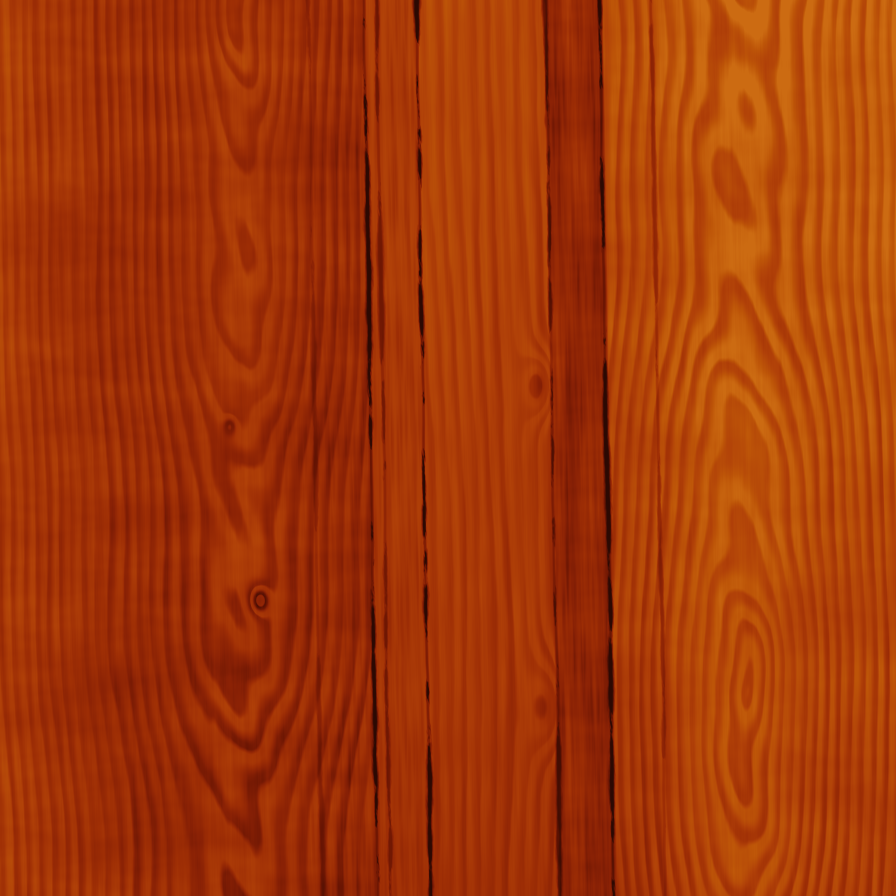
Give the GLSL for this texture, as a Shadertoy shader.

```glsl
// Varnished pine boards with cathedral grain, small knots and dark ragged seams

// Layered sines, roughly -1 to 1
float waves(vec2 p) {
    float sum = 0.0, amp = 0.55;
    for (int i = 0; i < 4; i++) {
        sum += amp * sin(p.x + 1.3 * sin(p.y * 0.8 + float(i))) * cos(p.y + 0.9 * sin(p.x * 0.6));
        p = mat2(1.6, 1.2, -1.2, 1.6) * p + vec2(3.1, 1.7);
        amp *= 0.62;
    }
    return sum;
}

vec2 hash2(vec2 p) {
    return fract(sin(vec2(dot(p, vec2(127.1, 311.7)), dot(p, vec2(269.5, 183.3)))) * 43758.5);
}

// Cellular noise: distance to the nearest scattered point
float cells(vec2 p) {
    vec2 id = floor(p);
    float nearest = 2.0;
    for (int y = -1; y <= 1; y++)
        for (int x = -1; x <= 1; x++) {
            vec2 cell = id + vec2(x, y);
            nearest = min(nearest, length(cell + hash2(cell) - p));
        }
    return nearest;
}

// Growth ring: slow darkening, then a crisp return; each ring has its own weight
float ring(float field) {
    float f = fract(field);
    float weight = 0.55 + 0.8 * hash2(vec2(floor(field), 7.0)).x;
    return weight * smoothstep(0.2, 0.7, f) * (1.0 - smoothstep(0.8, 1.0, f));
}

// Soft bump that bends rings around a knot
float knot(vec2 p, vec2 center, vec2 size) {
    vec2 q = (p - center) / size;
    return exp(-dot(q, q));
}

float edge(float x, float at) {
    return smoothstep(at - 0.0015, at + 0.0015, x);
}

// Thin crack with a faint hairline and ragged slivers that come and go
float seam(float x, float y, float at, float width) {
    float swell = 0.5 + 0.9 * waves(vec2(y * 13.0, at * 90.0)) + 0.35 * waves(vec2(y * 75.0, x * 300.0));
    float w = width * clamp(swell, 0.0, 1.4);
    float off = abs(x - at - 0.0015 * waves(vec2(y * 11.0, at * 50.0)));
    float sliver = (1.0 - smoothstep(0.3 * w, w + 0.0015, off)) * smoothstep(0.0, 0.5 * width, w);
    float hairline = 1.0 - smoothstep(0.0004, 0.0026, off);
    return max(sliver, 0.55 * hairline);
}

// Wood tones from near black (-1) to golden (5)
vec3 woodColor(float tone) {
    vec3 tones[6] = vec3[6](
        vec3(0.41, 0.08, 0.01), vec3(0.54, 0.13, 0.02), vec3(0.62, 0.18, 0.02),
        vec3(0.69, 0.25, 0.03), vec3(0.74, 0.33, 0.03), vec3(0.80, 0.42, 0.07));
    vec3 color = vec3(0.14, 0.03, 0.01);
    for (int i = 0; i < 6; i++)
        color = mix(color, tones[i], clamp(tone - float(i) + 1.0, 0.0, 1.0));
    return color;
}

void mainImage(out vec4 fragColor, in vec2 fragCoord) {
    vec2 p = fragCoord / iResolution.xy;
    float lean = p.x + 0.016 * (p.y - 0.5);
    float wander = 0.7 * waves(p * vec2(22.0, 2.6)) + 0.18 * waves(p * vec2(70.0, 16.0));
    float blotch = waves(p * vec2(9.0, 13.0));
    float fibre = waves(vec2(lean * 280.0, p.y * 9.0));
    float fleck = 1.0 - smoothstep(0.05, 0.5, cells(vec2(lean * 170.0, p.y * 7.0)));

    // Left board: nested V shapes pointing down, straight grain beside them
    float darkKnot = knot(p, vec2(0.29, 0.33), vec2(0.011, 0.015));
    float redKnot = knot(p, vec2(0.257, 0.525), vec2(0.008, 0.011));
    float dx = p.x - 0.268;
    float heart = exp(-dx * dx / 0.0016);
    dx -= heart * (0.007 * sin(p.y * 9.0 + 1.0) + 0.003 * sin(p.y * 37.0));
    float depth = 0.115 - 0.105 * p.y + 0.007 * sin(p.y * 17.0) + heart * 0.003 * sin(p.y * 59.0 + p.x * 90.0);
    float field = length(vec2(dx, depth)) / 0.0128 + 0.45 * wander + 1.6 * darkKnot + 0.9 * redKnot;
    float ripple = waves(p * vec2(11.0, 38.0) + 4.0);
    float left = 2.0 + 0.4 * p.y * p.y + 1.2 * exp(-p.x * 14.0) + 0.5 * blotch + 0.4 * ripple
        + 0.45 * heart - (0.95 + 0.4 * blotch + 0.5 * heart) * ring(field)
        - 1.5 * pow(darkKnot, 2.0) - 0.9 * redKnot - 0.5 * fleck * smoothstep(0.3, 0.4, p.x);

    // Narrow slat: almost plain
    float slat = 2.4 + 0.6 * p.y + 0.35 * blotch - 0.4 * ring(lean / 0.015 + 0.4 * wander) - 0.5 * fleck;

    // Middle board: broad soft stripes bending around edge knots
    float upperKnot = knot(p, vec2(0.603, 0.57), vec2(0.018, 0.036));
    float lowerKnot = knot(p, vec2(0.612, 0.21), vec2(0.022, 0.050));
    field = (lean - 0.008 * sin(p.y * 5.0)) / 0.0165 + 0.55 * wander - 2.6 * upperKnot - 2.4 * lowerKnot;
    float middle = 2.4 + 1.3 * p.y + 0.3 * blotch - (0.9 + 0.4 * blotch) * ring(field)
        - 1.2 * pow(upperKnot, 5.0) - 0.8 * pow(lowerKnot, 4.0);

    // Torn dark strip: long red and brown streaks
    float torn = 1.2 + 0.5 * p.y + 0.9 * waves(vec2(lean * 130.0, p.y * 7.0)) + 0.4 * ripple - 0.5 * fleck;

    // Right board: long closed loops low down, arches above
    dx = p.x - 0.828;
    heart = exp(-dx * dx / 0.0030);
    dx -= heart * (0.006 * sin(p.y * 7.0) + 0.003 * sin(p.y * 29.0));
    depth = 0.09 * sin((p.y - 0.22) * 2.5) + 0.005 * sin(p.y * 21.0)
        + heart * 0.003 * sin(p.y * 53.0 + p.x * 70.0);
    field = length(vec2(dx, depth)) / 0.0132 + 0.4 * wander + 0.35;
    float right = 3.1 + 1.9 * p.y * (1.2 - 0.3 * p.y) + 0.5 * heart + 0.5 * blotch + 0.25 * ripple
        - 0.5 * smoothstep(0.78, 0.70, p.x)
        - (1.1 + 0.4 * blotch + 0.6 * heart) * ring(field);

    // Join the boards
    float tone = mix(left, slat, edge(lean, 0.414));
    tone = mix(tone, middle, edge(lean, 0.473));
    tone = mix(tone, torn, edge(lean + 0.004 * waves(vec2(p.y * 22.0, 2.0)), 0.616));
    tone = mix(tone, right, edge(lean, 0.680));
    tone += 0.35 * fibre;

    // Seams and cracks
    float dark = max(seam(lean, p.y, 0.414, 0.0042), seam(lean, p.y, 0.473, 0.0042));
    dark = max(dark, max(seam(lean, p.y, 0.677, 0.0042), 0.8 * seam(lean, p.y, 0.617, 0.0035)));
    dark = max(dark, max(0.65 * seam(lean, p.y, 0.428, 0.0035), 0.5 * seam(lean, p.y, 0.735, 0.0030)));
    dark = max(dark, 0.45 * seam(lean, p.y, 0.352, 0.0035));
    tone = mix(tone, -0.9, dark);

    fragColor = vec4(woodColor(tone), 1.0);
}
```
